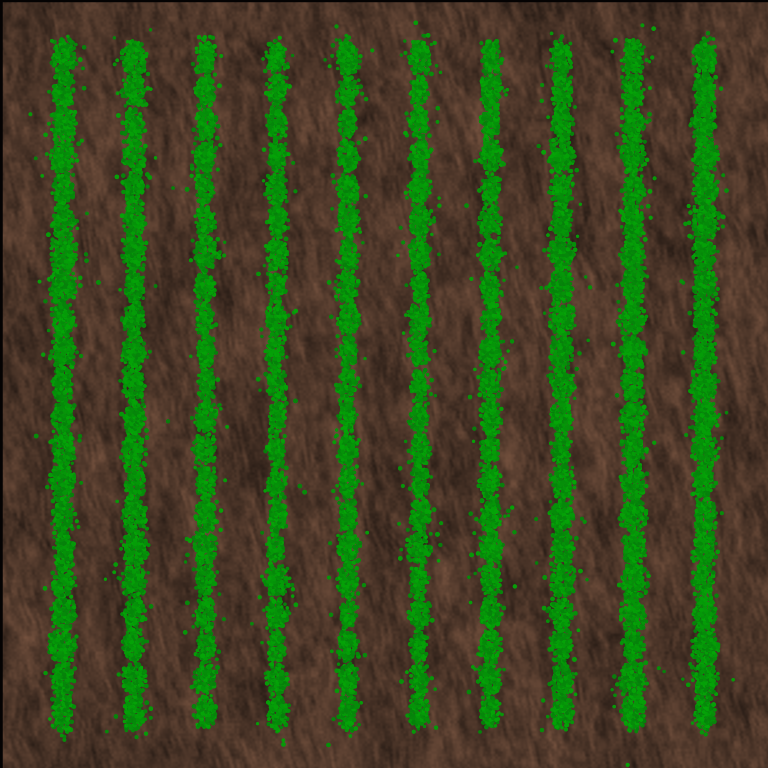
This texture is drawn by a Shadertoy shader. Its source:

```glsl
// Ten vertical crop rows on dark, grainy soil, seen from above.
// Each row is a chain of 21 leafy clumps; small jittered discs on a fine grid
// build the leaves, kept or dropped by their distance to the nearest clump.

// Integer hash: three random values in 0..1 per lattice cell and seed
vec3 hash(vec2 cell, int seed) {
    uvec3 v = uvec3(ivec3(ivec2(cell), seed)) * 1664525u + 1013904223u;
    v.x += v.y * v.z; v.y += v.z * v.x; v.z += v.x * v.y;
    v ^= v >> 16u;
    v.x += v.y * v.z; v.y += v.z * v.x; v.z += v.x * v.y;
    return vec3(v >> 8u) / 16777216.0;
}

float noise(vec2 p, int seed) {
    vec2 i = floor(p), f = fract(p);
    f = f * f * (3.0 - 2.0 * f);
    float low = mix(hash(i, seed).x, hash(i + vec2(1, 0), seed).x, f.x);
    float high = mix(hash(i + vec2(0, 1), seed).x, hash(i + vec2(1, 1), seed).x, f.x);
    return mix(low, high, f.y);
}

// Brown earth: broad stains, slanted fibres and fine grit
vec3 soil(vec2 uv) {
    vec2 warped = uv + 0.012 * vec2(noise(uv * 22.0, 1), noise(uv * 22.0, 2));
    vec2 slanted = vec2(warped.x + 0.18 * warped.y, warped.y);
    float tone = 0.30 * (noise(uv * vec2(24.0, 13.0), 3) - 0.5)
               + 0.38 * (noise(slanted * vec2(90.0, 34.0), 4) - 0.5)
               + 0.36 * (noise(slanted * vec2(210.0, 80.0), 5) - 0.5)
               + 0.16 * (noise(uv * 300.0, 6) - 0.5);
    return vec3(0.30, 0.21, 0.16) * (1.0 + tone);
}

// Chance that a leaf grows at this point
float leafDensity(vec2 uv) {
    float row = clamp(floor((uv.x - 0.082) / 0.0928 + 0.5), 0.0, 9.0);
    float clump = clamp(floor((uv.y - 0.073) / 0.0426 + 0.5), 0.0, 20.0);
    vec3 rnd = hash(vec2(row, clump), 7);

    // Rows near the middle are thinner and shed more loose leaves
    float vigour = smoothstep(0.5, 4.5, abs(row - 4.0));
    float halfWidth = 0.0115 + 0.0025 * vigour + 0.003 * (rnd.x - 0.5);
    float halfHeight = 0.0205 + 0.003 * vigour + 0.003 * (rnd.y - 0.5);

    vec2 centre = vec2(0.082 + 0.0928 * row + 0.002 * (rnd.y - 0.5),
                       0.073 + 0.0426 * clump);
    float d = length((uv - centre) / vec2(halfWidth, halfHeight));
    float loose = mix(0.22, 0.10, vigour) * rnd.z * exp(-0.55 * d * d);
    return 1.15 * exp(-pow(d, 5.0)) + loose;
}

void mainImage(out vec4 fragColor, in vec2 fragCoord) {
    vec2 uv = fragCoord / iResolution.xy;
    float soft = max(1.0 / min(iResolution.x, iResolution.y), 0.001);
    vec3 colour = soil(uv);

    // Leaves: two jittered discs per cell, gathered from the 3x3 neighbours
    float cells = 240.0;
    vec2 home = floor(uv * cells);
    for (int y = -1; y <= 1; y++)
    for (int x = -1; x <= 1; x++)
    for (int k = 0; k < 2; k++) {
        vec2 cell = home + vec2(x, y);
        vec3 place = hash(cell, 10 + k);
        vec3 look = hash(cell, 20 + k);
        vec2 leaf = (cell + place.xy) / cells;
        if (place.z < leafDensity(leaf)) {
            float radius = mix(0.0022, 0.0032, look.x);
            float cover = 1.0 - smoothstep(-0.5, 0.5, (length(uv - leaf) - radius) / soft);
            vec3 green = mix(vec3(0.02, 0.50, 0.04), vec3(0.015, 0.65, 0.025), look.y);
            colour = mix(colour, green, 0.95 * cover);
        }
    }

    // Dark border along the left and top sides
    float inside = smoothstep(-0.5, 0.5, (uv.x - 0.0035) / soft)
                 * smoothstep(-0.5, 0.5, (1.0 - uv.y - 0.003) / soft);
    colour = mix(vec3(0.02, 0.01, 0.01), colour, inside);

    fragColor = vec4(colour, 1.0);
}
```
